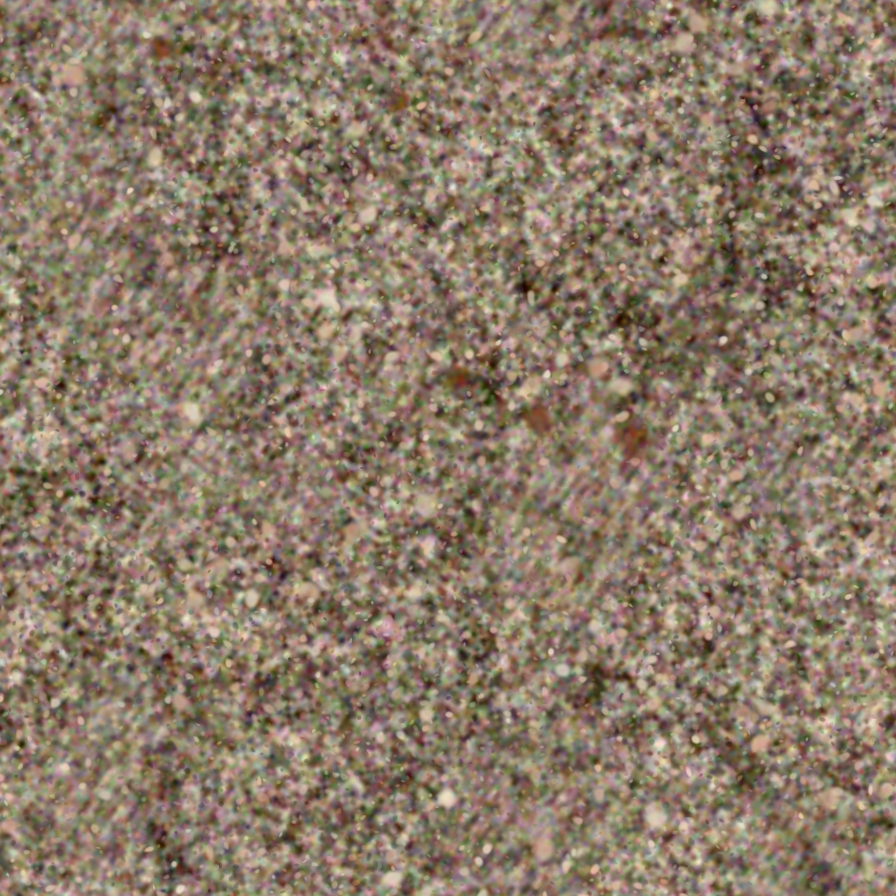
Write a WebGL 1 fragment shader that draws this texture.

```glsl
precision highp float;
// Coarse sandy soil: small mineral grains over mottled earth, with paler pebbles.
// Scattered soft ellipses at several scales are layered on rotated value noise;
// smooth patches with diagonal streaks and faint coloured speckle vary the surface.

uniform vec2 u_resolution;

#define GRAIN_SCALE 105.0
#define CHIP_SCALE 60.0
#define PEBBLE_SCALE 31.0
#define SPECKLE_SCALE 145.0
#define GRAIN_BLEND 0.66
#define SPECKLE_TINT 0.17
#define MOTTLE 0.38
#define CONTRAST 1.05
#define STREAK_ANGLE 0.95

const vec3 STONE = vec3(0.56, 0.52, 0.47);
const vec3 CLAY  = vec3(0.56, 0.40, 0.35);
const vec3 OLIVE = vec3(0.49, 0.49, 0.35);
const vec3 PINK  = vec3(0.74, 0.58, 0.52);
const vec3 EARTH = vec3(0.38, 0.35, 0.30);
const vec3 CREAM = vec3(0.75, 0.73, 0.62);
const vec3 MEAN  = vec3(0.555, 0.49, 0.42);
const vec3 RUST  = vec3(0.42, 0.22, 0.12);
const vec3 PALE_PINK  = vec3(0.83, 0.67, 0.57);
const vec3 PALE_CREAM = vec3(0.87, 0.83, 0.74);

vec3 hash3(vec2 p) {
  vec3 q = fract(p.xyx * vec3(0.1031, 0.1030, 0.0973));
  q += dot(q, q.yxz + 33.33);
  return fract((q.xxy + q.yzz) * q.zyx);
}

mat2 rotate(float a) {
  float c = cos(a), s = sin(a);
  return mat2(c, -s, s, c);
}

// Three independent value noises, centred on zero
vec3 noise3(vec2 p) {
  vec2 i = floor(p), f = fract(p);
  f = f * f * (3.0 - 2.0 * f);
  vec3 low = mix(hash3(i), hash3(i + vec2(1.0, 0.0)), f.x);
  vec3 high = mix(hash3(i + vec2(0.0, 1.0)), hash3(i + 1.0), f.x);
  return mix(low, high, f.y) - 0.5;
}

// Scattered irregular grains: x = coverage, yzw = random values of the grain
vec4 grains(vec2 p, float presence) {
  vec2 home = floor(p);
  vec2 wobble = 0.3 * noise3(p * 1.4 + 11.0).xy;
  vec4 best = vec4(0.0);
  for (int y = -1; y <= 1; y++) {
    for (int x = -1; x <= 1; x++) {
      vec2 cell = home + vec2(float(x), float(y));
      vec3 place = hash3(cell + 17.0);
      vec3 form = hash3(cell + 83.0);
      vec2 d = p - cell - 0.2 - 0.6 * place.xy + wobble;
      d = rotate(6.2832 * form.x) * d;
      d.y *= 1.0 + 0.6 * form.y;
      float radius = mix(0.28, 0.50, form.z * form.z);
      float cover = 1.0 - smoothstep(radius * 0.4, radius * 1.25, length(d));
      cover *= step(place.z, presence);
      if (cover > best.x) best = vec4(cover, hash3(cell + 191.0));
    }
  }
  return best;
}

// Picks a mineral colour by its share of the ground
vec3 mineral(float t) {
  vec3 c = mix(STONE, CLAY, step(0.20, t));
  c = mix(c, OLIVE, step(0.38, t));
  c = mix(c, PINK, step(0.56, t));
  c = mix(c, EARTH, step(0.72, t));
  return mix(c, CREAM, step(0.87, t));
}

void main() {
  vec2 uv = gl_FragCoord.xy / min(u_resolution.x, u_resolution.y);
  vec2 turned = rotate(0.6) * uv + 3.0;
  vec2 along = rotate(STREAK_ANGLE) * uv + 5.0;

  // Broad tone and smooth, streaked areas
  vec3 broad = noise3(turned * 4.0) + 0.6 * noise3(uv * 9.0 + 31.0);
  float smoothArea = smoothstep(0.02, 0.35, broad.x);
  float hollow = smoothstep(0.10, 0.40, noise3(turned * 17.0 + 7.0).x + 0.3 * broad.y);

  // Mottled earth with diagonal streaks
  float mottle = noise3(turned * 95.0).x + 0.8 * noise3(along * 165.0).y
               + 0.35 * noise3(uv * 42.0 + 9.0).z;
  float streak = noise3(along * vec2(65.0, 150.0)).x;
  float tone = MOTTLE * mix(mottle, 0.5 * mottle + 0.7 * streak, smoothArea);
  vec3 color = MEAN + tone;
  color += 0.07 * broad.z * vec3(1.0, 0.9, 0.8);

  // Small grains of every mineral, still shaded by the mottling
  vec4 grain = grains(turned * GRAIN_SCALE, 0.85);
  vec3 grainColor = mineral(grain.y) + 0.14 * (grain.z - 0.5) + 0.4 * tone;
  color = mix(color, grainColor, grain.x * GRAIN_BLEND * (1.0 - 0.45 * smoothArea));
  color -= 0.10 * hollow;

  // Paler chips and pebbles
  vec4 chip = grains(along * CHIP_SCALE, 0.17);
  vec3 chipColor = mix(PALE_PINK, PALE_CREAM, chip.y) + 0.16 * (chip.z - 0.6);
  color = mix(color, chipColor, chip.x * mix(0.4, 0.95, chip.w));
  vec4 pebble = grains(uv * PEBBLE_SCALE + 40.0, 0.07);
  vec3 pebbleColor = mix(PALE_PINK, PALE_CREAM, pebble.y) + 0.16 * (pebble.z - 0.7);
  color = mix(color, pebbleColor, pebble.x * mix(0.6, 0.95, pebble.w));

  // Rare rusty flecks
  vec4 fleck = grains(turned * 17.0 + 60.0, 0.012);
  color = mix(color, RUST, fleck.x * 0.75);

  // Coloured speckle, fainter on the stones
  float bare = 1.0 - 0.5 * max(chip.x, pebble.x);
  color += SPECKLE_TINT * bare * noise3(rotate(0.3) * uv * SPECKLE_SCALE + 70.0);
  color = MEAN + (color - MEAN) * CONTRAST;
  gl_FragColor = vec4(clamp(color, 0.0, 1.0), 1.0);
}
```
